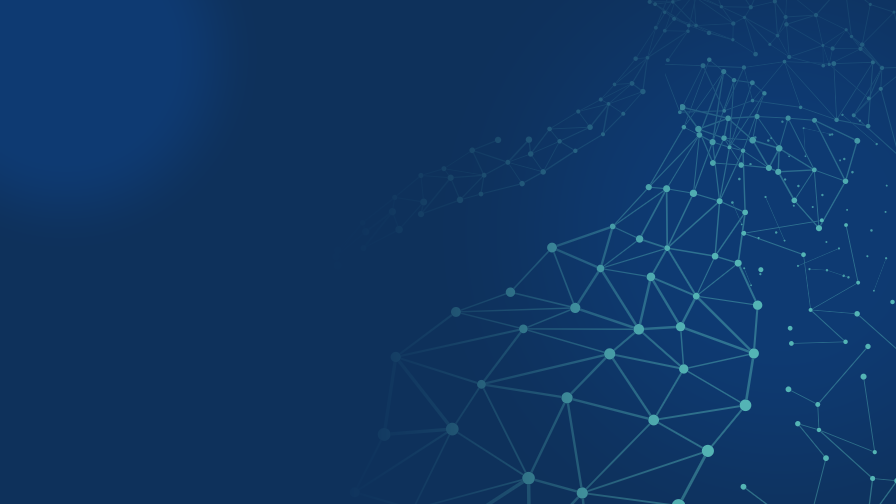
This background is drawn by a Shadertoy shader. Its source:

```glsl
// Draws a deep blue backdrop with soft glows and a curved teal network of nodes and links.

const vec3 BASE_BLUE = vec3(0.053, 0.192, 0.358);
const vec3 GLOW_BLUE = vec3(0.055, 0.228, 0.448);
const vec3 TEAL = vec3(0.36, 0.76, 0.74);

// Sine-free hash: two random values in 0..1
vec2 hash2(vec2 cell, float seed) {
    vec3 h = fract(vec3(cell.xyx + seed * 7.3) * vec3(0.1031, 0.1030, 0.0973));
    h += dot(h, h.yzx + 33.33);
    return fract((h.xx + h.yz) * h.zy);
}

float softDisc(vec2 p, vec2 center, float inner, float outer) {
    return 1.0 - smoothstep(inner, outer, length(p - center));
}

float segmentDistance(vec2 p, vec2 a, vec2 b) {
    vec2 ab = b - a;
    float t = clamp(dot(p - a, ab) / max(dot(ab, ab), 1e-6), 0.0, 1.0);
    return length(p - a - ab * t);
}

// Antialiased coverage of a shape of the given half width
float cover(float dist, float halfWidth, float pixel) {
    return clamp((halfWidth - dist) / pixel + 0.5, 0.0, 1.0);
}

// Cubic Bezier; the columns of the matrix are its control points
vec2 curve(mat4x2 c, float t) {
    float u = 1.0 - t;
    return c * vec4(u * u * u, 3.0 * u * u * t, 3.0 * u * t * t, t * t * t);
}

// Jittered lattice node between two boundary curves
vec2 node(mat4x2 a, mat4x2 b, vec2 cell, vec2 count, float jitter, float seed) {
    float t = cell.x / count.x;
    vec2 start = curve(a, t);
    vec2 across = curve(b, t) - start;
    vec2 offset = (hash2(cell + 2.0, seed) - 0.5) * jitter * length(across) / count.y;
    return start + across * cell.y / count.y + offset;
}

// Node and link coverage; radii run from the start to the end of the curves
float mesh(vec2 p, mat4x2 a, mat4x2 b, vec2 count, float jitter,
           vec2 radii, float density, float seed, float pixel) {
    vec2 lo = min(a[0], b[0]), hi = max(a[0], b[0]);
    for (int k = 1; k < 4; k++) {
        lo = min(lo, min(a[k], b[k]));
        hi = max(hi, max(a[k], b[k]));
    }
    if (any(lessThan(p, lo - 0.08)) || any(greaterThan(p, hi + 0.08))) return 0.0;

    float dots = 0.0, links = 0.0;
    for (float i = -1.0; i <= count.x; i++) {
        for (float j = 0.0; j <= count.y; j++) {
            vec2 cell = vec2(i, j);
            vec2 chance = hash2(cell + 41.0, seed);
            vec2 n00 = node(a, b, cell, count, jitter, seed);
            vec2 n10 = node(a, b, cell + vec2(1, 0), count, jitter, seed);
            vec2 n01 = node(a, b, cell + vec2(0, 1), count, jitter, seed);
            vec2 n11 = node(a, b, cell + vec2(1, 1), count, jitter, seed);

            float radius = mix(radii.x, radii.y, max(i, 0.0) / count.x) * mix(0.75, 1.15, chance.x);
            float width = radius * mix(0.13, 0.27, chance.y);
            dots = max(dots, cover(length(p - n00), radius, pixel));

            float dist = 9.0;
            bool hasRow = i < count.x, hasColumn = j < count.y;
            if (hasRow && chance.x < density) dist = segmentDistance(p, n00, n10);
            if (hasColumn && chance.y < density) dist = min(dist, segmentDistance(p, n00, n01));
            if (hasRow && hasColumn && fract(chance.x + chance.y) < density) {
                float diagonal = chance.x < 0.5 ? segmentDistance(p, n00, n11)
                                                : segmentDistance(p, n10, n01);
                dist = min(dist, diagonal);
            }
            links = max(links, cover(dist, width, pixel));
        }
    }
    return max(dots * 0.9, links * 0.42);
}

void mainImage(out vec4 fragColor, in vec2 fragCoord) {
    vec2 p = fragCoord / iResolution.y;
    float pixel = 1.0 / iResolution.y;

    // Backdrop glows
    float glow = softDisc(p, vec2(0.13, 0.89), 0.20, 0.39);
    glow = max(glow, softDisc(p, vec2(1.55, 0.54), 0.18, 0.70));
    vec3 color = mix(BASE_BLUE, GLOW_BLUE, glow);

    // Large foreground sheet
    float net = mesh(p, mat4x2(0.737, 0.166, 0.922, 0.505, 1.313, 0.459, 1.403, 0.878),
                     mat4x2(1.325, -0.014, 1.659, 0.309, 1.359, 0.470, 1.521, 0.816),
                     vec2(8, 4), 0.42, vec2(0.0125, 0.0045), 1.0, 1.0, pixel);
    // Distant narrow ridge
    net = max(net, 0.6 * mesh(p, mat4x2(0.668, 0.505, 0.922, 0.816, 1.198, 0.631, 1.325, 1.023),
                     mat4x2(0.673, 0.475, 0.922, 0.666, 1.279, 0.620, 1.382, 1.023),
                     vec2(14, 2), 0.6, vec2(0.007, 0.0042), 0.8, 2.0, pixel));
    // Dense upper band and the open links under it
    net = max(net, 0.7 * mesh(p, mat4x2(1.325, 1.02, 1.475, 1.05, 1.66, 1.03, 1.79, 0.98),
                     mat4x2(1.36, 0.95, 1.50, 0.88, 1.68, 0.93, 1.75, 0.72),
                     vec2(10, 3), 0.9, vec2(0.004), 0.9, 3.0, pixel));
    net = max(net, 0.8 * mesh(p, mat4x2(1.40, 0.88, 1.51, 0.88, 1.62, 0.86, 1.72, 0.87),
                     mat4x2(1.43, 0.79, 1.53, 0.80, 1.63, 0.77, 1.73, 0.76),
                     vec2(4, 1), 0.3, vec2(0.0045), 0.9, 4.0, pixel));
    // Compact cluster on the right
    net = max(net, mesh(p, mat4x2(1.43, 0.77, 1.52, 0.76, 1.60, 0.80, 1.70, 0.73),
                     mat4x2(1.47, 0.68, 1.53, 0.68, 1.57, 0.62, 1.64, 0.57),
                     vec2(4, 2), 0.6, vec2(0.006), 0.9, 5.0, pixel));
    // Broken chains and fine dust
    net = max(net, mesh(p, mat4x2(1.50, 0.06, 1.62, 0.22, 1.60, 0.38, 1.49, 0.53),
                     mat4x2(1.79, 0.03, 1.78, 0.22, 1.80, 0.40, 1.79, 0.58),
                     vec2(6, 3), 1.0, vec2(0.0055, 0.0045), 0.35, 6.0, pixel));
    net = max(net, 0.8 * mesh(p, mat4x2(1.47, 0.50, 1.47, 0.58, 1.49, 0.66, 1.52, 0.74),
                     mat4x2(1.77, 0.48, 1.77, 0.56, 1.75, 0.66, 1.73, 0.76),
                     vec2(6, 5), 1.2, vec2(0.0022), 0.12, 7.0, pixel));

    // The network dissolves toward the left and the top
    float fade = smoothstep(0.62, 1.45, p.x) * mix(1.0, 0.38, smoothstep(0.55, 0.98, p.y));
    fragColor = vec4(mix(color, TEAL, net * fade), 1.0);
}
```
